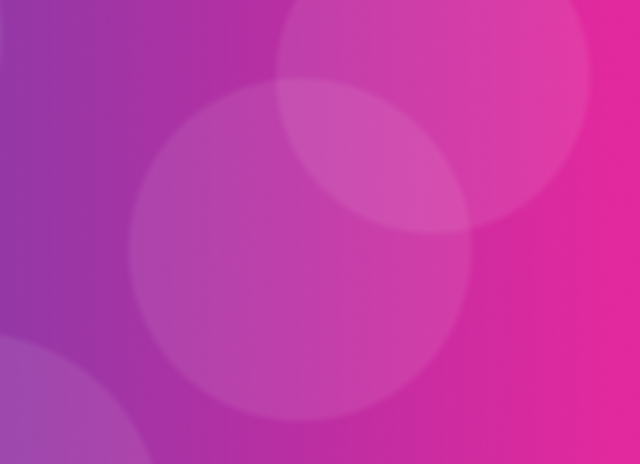
A WebGL 2 fragment shader for this background:

```glsl
#version 300 es
precision highp float;

uniform vec2 u_resolution;
out vec4 fragColor;

const vec3 PURPLE  = vec3(0.582, 0.219, 0.650);
const vec3 MAGENTA = vec3(0.738, 0.180, 0.638);
const vec3 PINK    = vec3(0.890, 0.159, 0.618);

const float EDGE_BLUR = 0.012;
const float DISC_ALPHA = 0.083;
const float GRAIN_CELLS = 372.0;
const float GRAIN_AMOUNT = 0.005;

// Three-stop horizontal gradient, t runs from 0 to 1
vec3 backdrop(float t) {
    vec3 leftHalf = mix(PURPLE, MAGENTA, clamp(t * 2.0, 0.0, 1.0));
    return mix(leftHalf, PINK, clamp(t * 2.0 - 1.0, 0.0, 1.0));
}

// Opacity of a soft-edged disc
float discAlpha(vec2 p, vec2 center, float radius, float blur) {
    float edge = length(p - center) - radius;
    return DISC_ALPHA * (1.0 - smoothstep(-blur, blur, edge));
}

// Lay a translucent white disc over a colour
vec3 addDisc(vec3 color, vec2 p, vec3 disc, float blur) {
    return mix(color, vec3(1.0), discAlpha(p, disc.xy, disc.z, blur));
}

float hash(vec2 cell) {
    vec3 q = fract(vec3(cell.xyx) * 0.1031);
    q += dot(q, q.yzx + 33.33);
    return fract((q.x + q.y) * q.z);
}

// Faint cell grain that breaks up colour banding
float grain(vec2 p, float cells, float amount) {
    return (hash(floor(p * cells)) - 0.5) * amount;
}

void main() {
    // Height units, origin at the lower left
    vec2 p = gl_FragCoord.xy / u_resolution.y;
    float across = gl_FragCoord.x / u_resolution.x;

    // The ramp levels off close to both sides
    float t = (clamp(across, 0.025, 0.95) - 0.015) / 0.945;
    vec3 color = backdrop(t);

    // Discs as center x, center y, radius
    vec3 discs[4] = vec3[4](
        vec3(0.647, 0.462, 0.369),
        vec3(0.933, 0.835, 0.338),
        vec3(-0.070, -0.137, 0.421),
        vec3(-0.352, 0.930, 0.356)
    );
    for (int i = 0; i < 4; i++) {
        color = addDisc(color, p, discs[i], EDGE_BLUR);
    }

    color += grain(p, GRAIN_CELLS, GRAIN_AMOUNT);
    fragColor = vec4(color, 1.0);
}
```
